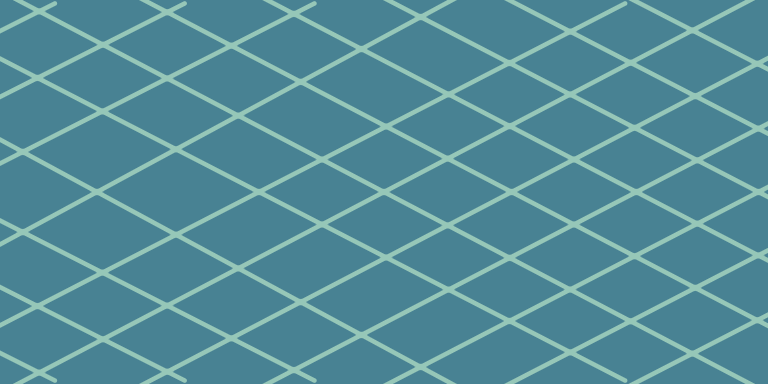
This pattern is drawn by a Shadertoy shader. Its source:

```glsl
// Uneven diamond lattice of pale green lines on a teal ground.

#define GROUND_COLOR vec3(0.282, 0.508, 0.578)
#define LINE_COLOR   vec3(0.590, 0.780, 0.720)
#define HALF_WIDTH   0.0059  // of canvas height
#define SPACING      0.3255  // between lines along the middle row
#define WOBBLE       0.0078  // drift of the right-hand lines
#define FILLET       0.0050  // rounding where lines cross
#define CAP_HEIGHT   0.9910  // where the short lines end

// Where line k meets the middle row; cells widen left of the centre.
float lineCenter(float k) {
    float n = -k;
    float stretch = 0.0964 * clamp(n - 1.0, 0.0, 1.0)
                  + 0.0729 * clamp(n - 2.0, 0.0, 1.0)
                  + 0.0182 * max(n - 3.0, 0.0);
    return 1.0 + SPACING * k - stretch + WOBBLE * sin(1.1 * max(k, 0.0));
}

// Steepness varies a little from line to line.
float lineSlope(float k) {
    if (k >= 0.0) return 0.524 - 0.002 * k;
    return 0.518 + 0.003 * k + (k == -2.0 ? 0.0285 : 0.0);
}

// Distance to the nearest rising line; some end in a round cap.
float lineFamily(vec2 p) {
    float nearest = 10.0;
    for (int i = -5; i <= 5; i++) {
        float k = float(i);
        vec2 dir = normalize(vec2(1.0, lineSlope(k)));
        vec2 q = p - vec2(lineCenter(k), 0.5);
        bool capped = k < 0.0 && k != -2.0;
        float reach = capped ? (CAP_HEIGHT - 0.5) / dir.y : 10.0;
        float along = min(dot(q, dir), reach);
        nearest = min(nearest, length(q - along * dir));
    }
    return nearest;
}

float smoothMin(float a, float b, float radius) {
    float h = max(radius - abs(a - b), 0.0) / radius;
    return min(a, b) - 0.25 * h * h * radius;
}

void mainImage(out vec4 fragColor, in vec2 fragCoord) {
    vec2 p = fragCoord / iResolution.y;
    float pixel = 1.0 / iResolution.y;

    // The second family mirrors the first across the middle row.
    float rising = lineFamily(p);
    float falling = lineFamily(vec2(p.x, 1.0 - p.y));
    float edge = smoothMin(rising, falling, FILLET) - HALF_WIDTH;

    float coverage = clamp(0.5 - edge / pixel, 0.0, 1.0);
    fragColor = vec4(mix(GROUND_COLOR, LINE_COLOR, coverage), 1.0);
}
```
